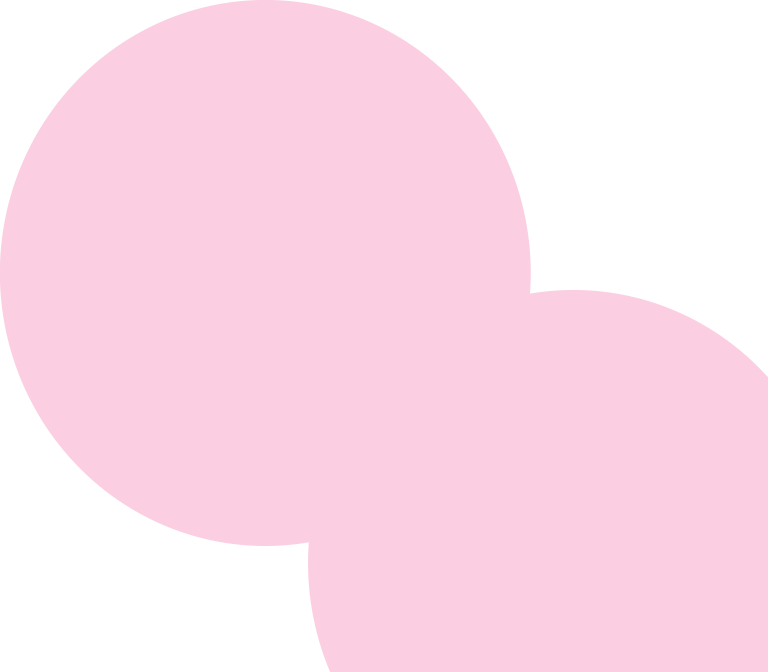
Reproduce this background procedurally as a Shadertoy shader.

```glsl
// Two overlapping pale pink ovals on a white ground, the lower one cut by the canvas edge.

// Approximate signed distance to an axis-aligned ellipse
float ellipseDistance(vec2 point, vec2 radii) {
    return (length(point / radii) - 1.0) * min(radii.x, radii.y);
}

void mainImage(out vec4 fragColor, in vec2 fragCoord) {
    // Canvas height is one unit
    vec2 position = fragCoord / iResolution.y;
    float pixel = 1.0 / iResolution.y;

    // Union of the upper left and lower right ovals
    vec2 radii = vec2(0.395, 0.4063);
    float upperOval = ellipseDistance(position - vec2(0.3948, 0.5938), radii);
    float lowerOval = ellipseDistance(position - vec2(0.8534, 0.1622), radii);
    float shape = min(upperOval, lowerOval);

    // Flat fill with a smoothed edge
    vec3 white = vec3(1.0);
    vec3 palePink = vec3(0.984, 0.808, 0.886);
    float coverage = clamp(0.5 - shape / pixel, 0.0, 1.0);
    fragColor = vec4(mix(white, palePink, coverage), 1.0);
}
```
